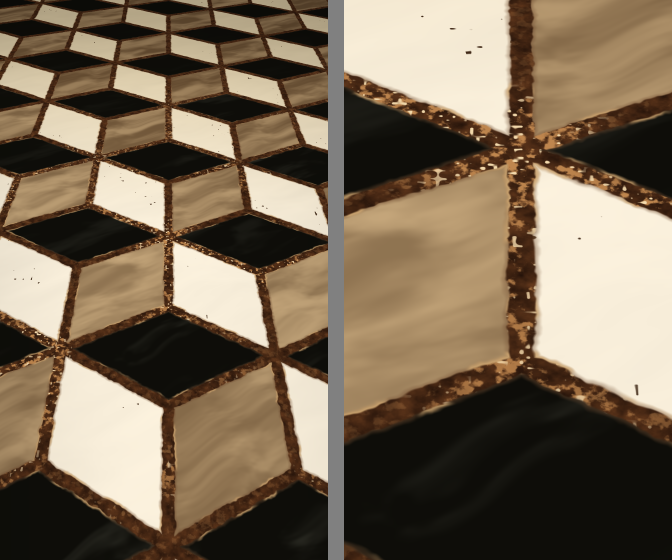
Left: the whole. Right: its middle third, enlarged.
Write a Shadertoy shader that draws this pattern.

```glsl
// Tumbling-block floor of cream, oak and black glass rhombs with rusty grout, seen in perspective.

float hash(vec2 p) {
    vec3 q = fract(p.xyx * vec3(0.1031, 0.1030, 0.0973));
    q += dot(q, q.yzx + 33.33);
    return fract((q.x + q.y) * q.z);
}

float noise(vec2 p) {
    vec2 i = floor(p), f = fract(p);
    f = f * f * (3.0 - 2.0 * f);
    return mix(mix(hash(i), hash(i + vec2(1, 0)), f.x),
               mix(hash(i + vec2(0, 1)), hash(i + vec2(1, 1)), f.x), f.y);
}

float fbm(vec2 p) {
    float sum = 0.0, amp = 0.5;
    for (int i = 0; i < 4; i++) {
        sum += amp * noise(p);
        p = p * 2.03 + 17.1;
        amp *= 0.5;
    }
    return sum / 0.94;
}

// Centre of the nearest hexagon; each hexagon holds one cube of unit edge
vec2 hexCentre(vec2 p) {
    vec2 period = vec2(1.7320508, 3.0);
    vec2 a = period * round(p / period);
    vec2 b = period * (floor(p / period) + 0.5);
    return dot(p - a, p - a) < dot(p - b, p - b) ? a : b;
}

vec3 groutColour(vec2 p, float near) {
    vec3 col = mix(vec3(0.12, 0.06, 0.03), vec3(0.42, 0.24, 0.12), fbm(p * 24.0));
    float worn = smoothstep(0.35, 0.75, noise(p * 1.9 + 4.0));
    float crumbs = smoothstep(0.5, 0.72, fbm(p * 32.0 + 9.0));
    col = mix(col, vec3(0.78, 0.55, 0.32), crumbs * (0.2 + 0.75 * worn) * near);
    return mix(col, vec3(0.96, 0.86, 0.68), worn * near * smoothstep(0.8, 0.92, noise(p * 47.0)));
}

vec3 floorColour(vec2 fragCoord) {
    // Ground plane: the depth divisor grows towards the horizon
    float x = (fragCoord.x - 0.5 * iResolution.x) / iResolution.y - 0.008;
    float down = 1.0 - fragCoord.y / iResolution.y - 0.035 * x;
    float depth = 1.113 / (down + 0.39);
    vec2 p = vec2(x * depth / 0.241, (depth - 1.0) / 0.185);
    float near = smoothstep(0.0, 0.45, down);

    // Distance to the hexagon outline and to the three inner edges
    vec2 centre = hexCentre(p);
    vec2 q = p - centre;
    float side = abs(q.x);
    float roof = 0.866 * q.y - 0.5 * side;
    float edge = 0.866 - max(side, 0.5 * side + 0.866 * abs(q.y));
    edge = min(edge, abs(roof));
    if (roof < 0.0) edge = min(edge, side);
    float ragged = edge + 0.016 * (noise(p * 16.0) - 0.5) + 0.008 * (noise(p * 48.0) - 0.5);

    // Glazing of the three faces, varied from tile to tile
    float face = roof > 0.0 ? 0.0 : (q.x < 0.0 ? 1.0 : 2.0);
    float seed = hash(floor(centre * 3.7 + 90.5) + face * 31.0);
    vec2 along = vec2(q.x * 0.87 + q.y * 0.5, q.y * 0.87 - q.x * 0.5);
    float grain = fbm(along * vec2(1.6, 5.5) + seed * 60.0 + 0.8 * noise(q * 3.0 + seed * 9.0));
    vec3 tile;
    if (face < 0.5) {
        float sheen = smoothstep(0.5, 0.85, grain) * (0.3 + 0.7 * seed) * near;
        tile = mix(vec3(0.055, 0.052, 0.035), vec3(0.27, 0.27, 0.23), 0.7 * sheen);
    } else if (face < 1.5) {
        tile = mix(vec3(0.87, 0.80, 0.65), vec3(0.99, 0.95, 0.87), near);
        tile *= 0.97 + 0.04 * grain;
        float pits = smoothstep(0.93, 0.97, noise(p * 27.0)) * step(0.72, noise(p * 3.1 + 5.0));
        tile = mix(tile, vec3(0.25, 0.16, 0.09), pits);
    } else {
        float tone = smoothstep(0.2, 0.8, grain) * 0.6 + 0.2 * seed + 0.4 * near - 0.15;
        tile = mix(vec3(0.41, 0.31, 0.20), vec3(0.77, 0.65, 0.48), clamp(tone, 0.0, 1.0));
    }

    // Rust stain and chipped bright rim, then the grout itself
    float rim = 1.0 - smoothstep(0.042, 0.062, ragged);
    tile = mix(tile, vec3(0.45, 0.31, 0.20), 0.4 * rim);
    tile = mix(tile, vec3(0.84, 0.68, 0.46), 0.8 * rim * near * smoothstep(0.55, 0.75, noise(p * 9.0)));
    vec3 col = mix(groutColour(p, near), tile, smoothstep(0.036, 0.046, ragged));

    // Falloff towards the far end and the sides
    float light = mix(0.8, 1.0, smoothstep(-0.02, 0.2, down));
    return col * light * (1.0 - 0.6 * x * x);
}

void mainImage(out vec4 fragColor, in vec2 fragCoord) {
    // Average a 3 x 3 grid inside each pixel
    vec3 sum = vec3(0.0);
    for (int j = -1; j <= 1; j++)
        for (int i = -1; i <= 1; i++)
            sum += floorColour(fragCoord + vec2(i, j) / 3.0);
    fragColor = vec4(sum / 9.0, 1.0);
}
```
